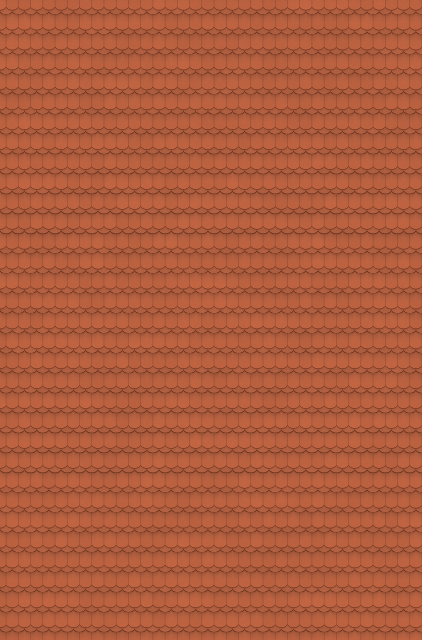
Give the GLSL for this texture, as a Shadertoy shader.

```glsl
const float TILES_ACROSS = 34.5;
const float COURSES = 32.13;
const float COURSE_PHASE = 0.406;
const float SCALLOP_DEPTH = 0.24;   // lengths below are in tile widths
const float LAYER_GAP = 0.37;
const float SEAM_WIDTH = 0.045;

const vec3 CLAY = vec3(0.738, 0.385, 0.252);
const vec3 CLAY_DULL = vec3(0.69, 0.375, 0.255);
const vec3 SHADOW = vec3(0.50, 0.235, 0.14);
const vec3 GROOVE = vec3(0.38, 0.17, 0.10);

float hash(vec2 p) {
    return fract(sin(dot(p, vec2(127.1, 311.7))) * 43758.5453);
}

float valueNoise(vec2 p) {
    vec2 cell = floor(p);
    vec2 f = fract(p);
    f = f * f * (3.0 - 2.0 * f);
    float low = mix(hash(cell), hash(cell + vec2(1, 0)), f.x);
    float high = mix(hash(cell + vec2(0, 1)), hash(cell + vec2(1, 1)), f.x);
    return mix(low, high, f.y);
}

// Height of a rounded tile end above its lowest point
float scallop(float x, float depth) {
    float radius = (0.25 + depth * depth) / (2.0 * depth);
    return radius - sqrt(radius * radius - x * x);
}

// Pixel coverage of a half plane
float cover(float d, float px) {
    return clamp(d / px + 0.5, 0.0, 1.0);
}

// Pixel coverage of a line of the given width
float line(float d, float width, float px) {
    return cover(d + 0.5 * width, px) - cover(d - 0.5 * width, px);
}

// Slight difference in firing between tiles
float tileTone(vec2 id, float amount) {
    return 1.0 + amount * (hash(id) - 0.5);
}

void mainImage(out vec4 fragColor, in vec2 fragCoord) {
    vec2 uv = fragCoord / iResolution.xy;
    float px = TILES_ACROSS / iResolution.x;
    float courseHeight = TILES_ACROSS * iResolution.y / (iResolution.x * COURSES);

    float x = uv.x * TILES_ACROSS;
    float y = uv.y * COURSES - COURSE_PHASE;
    float course = floor(y);
    float h = fract(y) * courseHeight;

    // Two layers per course, offset by half a tile
    float upperX = fract(x + 0.5) - 0.5;
    float lowerX = fract(x) - 0.5;
    float lowerEdge = scallop(lowerX, SCALLOP_DEPTH);
    float upperEdge = LAYER_GAP + scallop(upperX, SCALLOP_DEPTH);

    // Long tiles, shaded by the course above
    float inCourse = step(0.5 * (lowerEdge + upperEdge), h);
    float below = max(lowerEdge - h + inCourse * courseHeight, 0.0);
    vec3 face = mix(CLAY_DULL, CLAY, smoothstep(0.2, 0.8, below));
    face = mix(face, SHADOW, 0.75 * exp(-below / 0.13));
    face *= tileTone(vec2(floor(x + 0.5), course + inCourse), 0.035);
    face = mix(face, GROOVE, 0.42 * line(0.5 - abs(upperX), SEAM_WIDTH, px));

    // Short visible ends of the lower layer
    float underUpper = max(upperEdge - h, 0.0);
    vec3 strip = mix(CLAY_DULL, SHADOW, 0.6 * exp(-underUpper / 0.08));
    strip *= tileTone(vec2(floor(x), course + 57.0), 0.04);
    strip = mix(strip, GROOVE, 0.45 * line(0.5 - abs(lowerX), SEAM_WIDTH, px));

    float stripMask = cover(h - lowerEdge, px) * cover(upperEdge - h, px);
    vec3 color = mix(face, strip, stripMask);

    // Dark grooves just under both scalloped edges
    color = mix(color, GROOVE, 0.65 * line(h - upperEdge + 0.025, 0.05, px));
    color = mix(color, GROOVE, 0.8 * line(h - lowerEdge + 0.035, 0.07, px));

    // Fine grain and faint weathering
    float grain = valueNoise(vec2(x, uv.y * COURSES * courseHeight) * 7.0) - 0.5;
    float weather = valueNoise(vec2(x * 0.4, y * 0.7)) - 0.5;
    color *= 1.0 + 0.02 * grain + 0.02 * weather;

    fragColor = vec4(color, 1.0);
}
```
